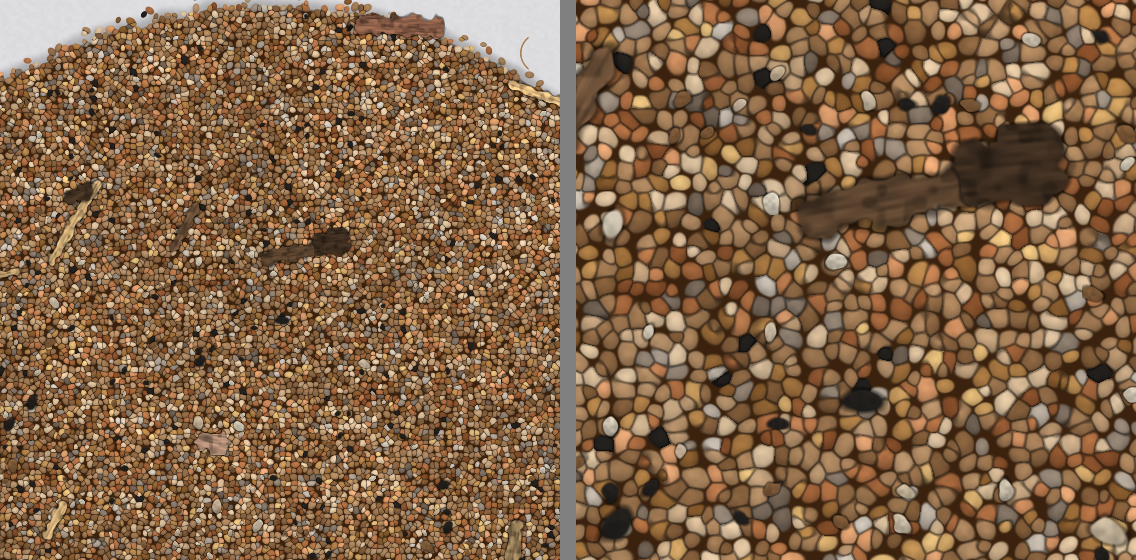
Left: the whole. Right: its middle third, enlarged.
A Shadertoy shader for this texture:

```glsl
const vec3 PAPER = vec3(0.865, 0.865, 0.875);
const vec3 GAP = vec3(0.23, 0.135, 0.055);
const vec3 BROWN = vec3(0.48, 0.34, 0.21);
const vec3 TAN = vec3(0.66, 0.51, 0.36);
const vec3 CREAM = vec3(0.84, 0.74, 0.61);
const vec3 WOOD = vec3(0.82, 0.68, 0.47);
const vec3 BARK = vec3(0.27, 0.20, 0.14);
const vec3 CHARCOAL = vec3(0.13, 0.12, 0.11);

float hash(vec2 p) {
    return fract(sin(dot(p, vec2(127.1, 311.7))) * 43758.5453);
}

float noise(vec2 p) {
    vec2 i = floor(p), f = fract(p);
    f = f * f * (3.0 - 2.0 * f);
    float low = mix(hash(i), hash(i + vec2(1, 0)), f.x);
    float high = mix(hash(i + vec2(0, 1)), hash(i + 1.0), f.x);
    return mix(low, high, f.y);
}

vec2 rotate(vec2 p, float angle) {
    float c = cos(angle), s = sin(angle);
    return vec2(c * p.x - s * p.y, s * p.x + c * p.y);
}

// Positive inside the heap, negative on the paper
float heapDepth(vec2 uv) {
    float x = uv.x - 0.5;
    float crest = 0.99 - (x < 0.0 ? 0.54 : 0.70) * x * x;
    return crest + 0.014 * (noise(uv * 24.0) - 0.5) - uv.y;
}

vec3 grainColor(vec2 id) {
    float tone = hash(id + 3.3);
    vec3 color = mix(BROWN, TAN, smoothstep(0.0, 0.65, tone));
    color = mix(color, CREAM, smoothstep(0.6, 1.0, tone));
    float kind = hash(id + 8.7);
    if (kind > 0.78) color *= vec3(1.02, 0.84, 0.72);
    else if (kind > 0.64) color *= vec3(1.04, 0.98, 0.78);
    else if (kind < 0.10) color = mix(color, vec3(dot(color, vec3(0.34))), 0.6);
    return kind > 0.99 ? CHARCOAL : color;
}

// Packed rounded grains: colour and coverage
vec4 grainLayer(vec2 uv, float cells) {
    vec2 p = uv * cells, base = floor(p), nearId = base, nearOffset = vec2(0);
    float nearest = 9.0, second = 9.0;
    for (int j = -1; j <= 1; j++)
    for (int i = -1; i <= 1; i++) {
        vec2 id = base + vec2(i, j);
        vec2 center = id + 0.1 + 0.8 * vec2(hash(id), hash(id + 17.0));
        if (heapDepth(center / cells) < -0.035 * pow(hash(id + 31.0), 5.0)) continue;
        vec2 offset = p - center;
        vec2 turned = rotate(offset, 3.14 * hash(id + 5.0));
        float d = length(turned * vec2(0.86, 1.18)) / (0.75 + 0.5 * hash(id + 9.0));
        if (d < nearest) {
            second = nearest;
            nearest = d;
            nearId = id;
            nearOffset = offset;
        } else second = min(second, d);
    }
    float seam = smoothstep(0.0, 0.26, second - nearest);
    float shade = mix(0.56, 1.0, seam) * (1.08 - 0.5 * nearest * nearest);
    shade += 0.16 * nearOffset.y + 0.10 * (noise(p * 3.0) - 0.5);
    return vec4(grainColor(nearId) * shade, smoothstep(0.74, 0.52, nearest));
}

// Sparse larger pebbles, at most one per cell
vec3 addPebbles(vec3 color, vec2 uv, float cells, float share) {
    vec2 p = uv * cells, id = floor(p);
    vec2 center = id + 0.35 + 0.3 * vec2(hash(id + 41.0), hash(id + 43.0));
    if (hash(id + 47.0) > share || heapDepth(center / cells) < 0.01) return color;
    vec2 offset = p - center;
    float d = length(rotate(offset, 6.28 * hash(id + 53.0)) * vec2(0.8, 1.2));
    d += 0.13 * (noise(p * 4.0) - 0.5);
    float radius = mix(0.18, 0.29, hash(id + 59.0));
    float kind = hash(id + 61.0);
    vec3 tint = kind < 0.22 ? CHARCOAL : kind < 0.5 ? BROWN : mix(TAN, vec3(0.80, 0.77, 0.70), kind);
    tint *= 0.95 + 0.5 * offset.y + 0.2 * (noise(p * 9.0) - 0.5);
    color *= 1.0 - 0.45 * smoothstep(radius + 0.09, radius, d);
    return mix(color, tint, smoothstep(radius + 0.02, radius - 0.04, d));
}

// Ragged streaked fragment from a to b
vec3 addFragment(vec3 color, vec2 uv, vec2 a, vec2 b, float width, vec3 tint) {
    vec2 axis = normalize(b - a), q = uv - a;
    vec2 local = vec2(dot(q, axis), dot(q, vec2(-axis.y, axis.x)));
    float d = length(local - vec2(clamp(local.x, 0.0, length(b - a)), 0.0));
    d += 0.9 * width * (noise(uv * 95.0) - 0.5) - width;
    float streak = noise(local * vec2(65.0, 380.0));
    float blotch = smoothstep(0.2, 0.6, noise(uv * 130.0));
    color *= 1.0 - 0.5 * smoothstep(0.005, 0.0, d);
    vec3 fiber = tint * (0.55 + 0.4 * streak + 0.25 * blotch);
    return mix(color, fiber, smoothstep(0.001, -0.0015, d));
}

void mainImage(out vec4 fragColor, in vec2 fragCoord) {
    vec2 uv = fragCoord / iResolution.y;
    float depth = heapDepth(uv);

    // Paper, contact shadow and heap
    vec3 paper = PAPER + 0.025 * (noise(uv * 160.0) - 0.5);
    paper *= 1.0 - 0.22 * smoothstep(-0.025, 0.0, depth);
    vec3 color = mix(paper, GAP, smoothstep(0.0, 0.010, depth));
    vec4 grains = grainLayer(uv, 98.0);
    grains.rgb *= 0.92 + 0.16 * noise(uv * 9.0);
    color = mix(color, grains.rgb, grains.a);
    color = addPebbles(color, uv, 52.0, 0.10);
    color = addPebbles(color, uv + 0.37, 27.0, 0.04);

    // Wood, bark, shell and stone
    color = addFragment(color, uv, vec2(0.092, 0.535), vec2(0.172, 0.67), 0.008, WOOD);
    color = addFragment(color, uv, vec2(0.130, 0.65), vec2(0.150, 0.66), 0.014, BARK);
    color = addFragment(color, uv, vec2(0.312, 0.56), vec2(0.350, 0.63), 0.008, BARK * 1.6);
    color = addFragment(color, uv, vec2(0.475, 0.540), vec2(0.555, 0.555), 0.012, BARK * 1.3);
    color = addFragment(color, uv, vec2(0.580, 0.568), vec2(0.605, 0.570), 0.020, BARK * 0.9);
    color = addFragment(color, uv, vec2(0.085, 0.045), vec2(0.112, 0.095), 0.009, WOOD);
    color = addFragment(color, uv, vec2(0.915, 0.0), vec2(0.922, 0.06), 0.012, WOOD * 0.75);
    color = addFragment(color, uv, vec2(0.0, 0.510), vec2(0.03, 0.515), 0.005, WOOD);
    color = addFragment(color, uv, vec2(0.915, 0.848), vec2(1.0, 0.818), 0.007, WOOD * 1.1);
    color = addFragment(color, uv, vec2(0.645, 0.955), vec2(0.775, 0.950), 0.017, vec3(0.56, 0.38, 0.29));
    color = addFragment(color, uv, vec2(0.368, 0.212), vec2(0.390, 0.208), 0.017, vec3(0.68, 0.54, 0.45));

    // Curved fibre on the paper
    float fiber = abs(length(uv - vec2(0.965, 0.905)) - 0.035);
    float span = smoothstep(0.946, 0.942, uv.x);
    color = mix(color, TAN, span * smoothstep(0.0022, 0.0006, fiber));

    fragColor = vec4(clamp(color, 0.0, 1.0), 1.0);
}
```
